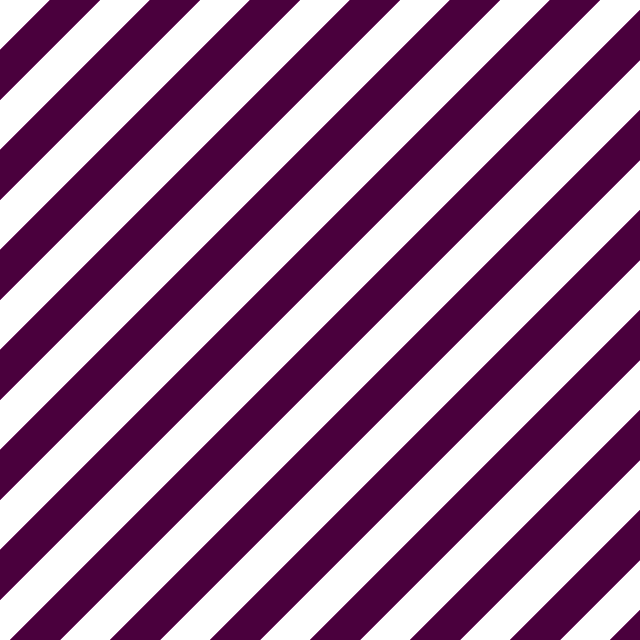
This pattern is drawn by a Shadertoy shader. Its source:

```glsl
// Flat diagonal stripes rising to the right, plum on white.
// The diagonal coordinate is folded into one period, and a signed distance
// to the stripe edge gives an antialiased coverage with a faint plum fringe.

const float REPEATS = 6.4;        // stripes along one canvas side
const float STRIPE_DUTY = 0.505;  // plum share of each period
const float STRIPE_CENTER = 0.75; // stripe middle within the period, from the top left
const float FRINGE_GAMMA = 1.4;   // deepens green along edges for a plum fringe
const vec3 PLUM = vec3(0.29, 0.0, 0.24);
const vec3 WHITE = vec3(1.0);

// Signed distance to the nearest stripe edge, negative inside a stripe.
float stripeDistance(vec2 p) {
    float phase = (p.x + 1.0 - p.y) * REPEATS;
    float offset = abs(fract(phase - STRIPE_CENTER + 0.5) - 0.5);
    return (offset - 0.5 * STRIPE_DUTY) / (REPEATS * sqrt(2.0));
}

void mainImage(out vec4 fragColor, in vec2 fragCoord) {
    vec2 p = fragCoord / iResolution.y;

    // Edge ramp about one pixel wide
    float ground = clamp(0.5 + stripeDistance(p) * iResolution.y, 0.0, 1.0);

    // Blend per channel, with green lagging on the edges
    vec3 blend = vec3(ground, pow(ground, FRINGE_GAMMA), ground);
    fragColor = vec4(mix(PLUM, WHITE, blend), 1.0);
}
```
